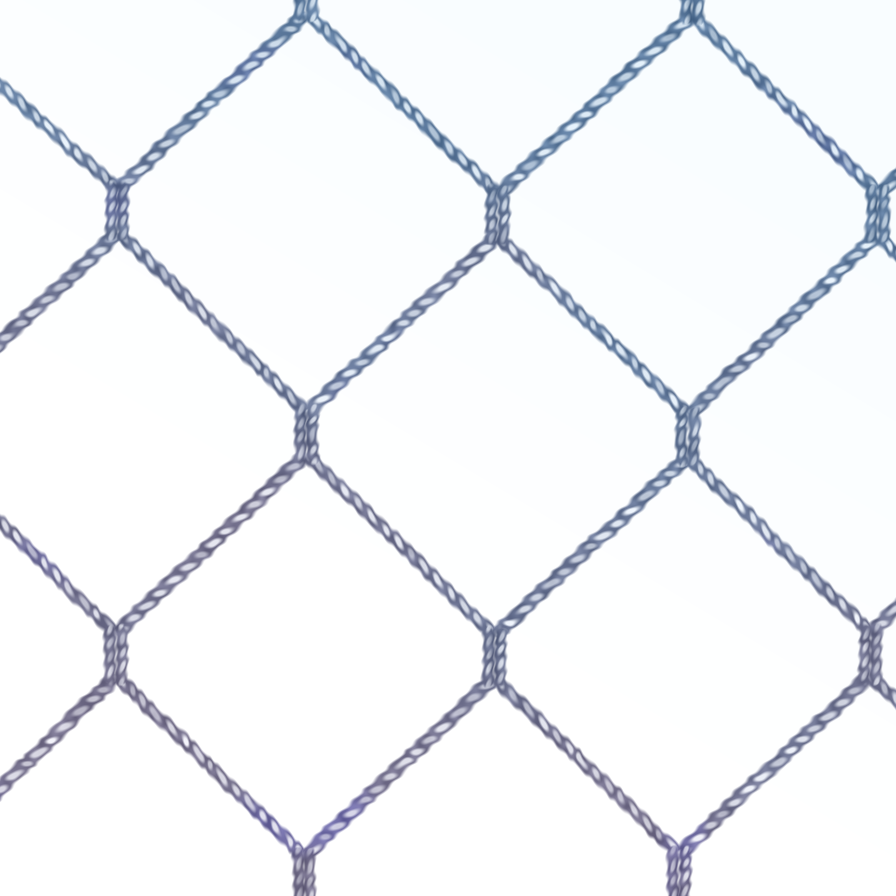
This pattern is drawn by a WebGL 2 fragment shader. Its source:

```glsl
#version 300 es
precision highp float;
uniform vec2 u_resolution;
out vec4 outColor;

const vec2 SPACING = vec2(0.2148, 0.2465);
const vec2 FIRST_KNOT = vec2(0.1276, 0.762);

float hash(vec2 p) {
  vec3 q = fract(vec3(p.xyx) * 0.1031);
  q += dot(q, q.yzx + 33.33);
  return fract((q.x + q.y) * q.z);
}

float noise(vec2 p) {
  vec2 i = floor(p), f = fract(p);
  f = f * f * (3.0 - 2.0 * f);
  return mix(mix(hash(i), hash(i + vec2(1, 0)), f.x),
             mix(hash(i + vec2(0, 1)), hash(i + vec2(1, 1)), f.x), f.y);
}

vec2 knotCentre(vec2 id) {
  vec2 jitter = vec2(hash(id + 40.0), hash(id + 71.0)) - 0.5;
  return FIRST_KNOT + id * SPACING + 0.005 * jitter;
}

// Twisted cord from a to b: x = coverage, y = brightness of its beads
vec2 cord(vec2 p, vec2 a, vec2 b, float halfWidth, float beadLength, float seed) {
  vec2 axis = b - a;
  float len = length(axis);
  vec2 dir = axis / len, q = p - a;
  float along = dot(q, dir);
  float across = dot(q, vec2(-dir.y, dir.x));
  across += 0.0022 * (noise(vec2(along * 35.0, seed * 91.0)) - 0.5);
  float side = across / halfWidth;

  float turn = along / beadLength + 0.4 * side + seed * 7.0
             + 0.5 * noise(vec2(along * 60.0, seed * 53.0));
  float strength = 0.55 + 0.5 * hash(vec2(floor(turn), seed * 97.0));
  vec2 bead = vec2((fract(turn) - 0.5) * 2.3, side * 1.25 + 0.15);
  float glint = strength * (1.0 - smoothstep(0.35, 1.05, length(bead)));

  float bulge = 0.0009 * cos(6.2832 * (turn - 0.5));
  float beyond = max(max(-along, along - len), 0.0);
  float dist = length(vec2(across, beyond)) - halfWidth - bulge;
  float soft = max(0.0022, 0.8 / u_resolution.y);
  return vec2(1.0 - smoothstep(-soft, soft, dist), glint);
}

void main() {
  vec2 uv = gl_FragCoord.xy / u_resolution;

  // Slight narrowing of the net towards the bottom
  vec2 p = uv;
  p.x += 0.03 * (uv.x - 0.3) * (1.0 - uv.y);
  p += 0.0012 * (vec2(noise(uv * 110.0), noise(uv * 110.0 + 37.0)) - 0.5);

  // Pale sky, faintly blue at the upper right
  float skyBlue = smoothstep(0.35, 1.1, 0.45 * uv.x + 0.75 * uv.y);
  vec3 color = mix(vec3(1.0), vec3(0.976, 0.992, 1.0), skyBlue);

  // Cord shades drift from grey violet to steel blue
  float blue = smoothstep(0.2, 0.95, 0.3 * uv.x + 0.75 * uv.y + 0.3 * noise(uv * 7.0) - 0.15);
  vec3 darkCord = mix(vec3(0.44, 0.42, 0.53), vec3(0.34, 0.46, 0.60), blue);
  float violet = smoothstep(0.62, 0.9, noise(uv * 13.0 + 5.0)) * (1.0 - 0.7 * blue);
  darkCord = mix(darkCord, vec3(0.40, 0.39, 0.70), 0.6 * violet);
  darkCord += 0.16 * (noise(uv * 130.0) - 0.4);
  vec3 lightCord = mix(vec3(0.94, 0.94, 0.97), vec3(0.89, 0.94, 0.98), blue);

  vec2 nearest = round((p - FIRST_KNOT) / SPACING);
  for (int j = -1; j <= 1; j++) {
    for (int i = -1; i <= 1; i++) {
      vec2 id = nearest + vec2(i, j);
      if (mod(id.x + id.y, 2.0) > 0.5) continue;
      vec2 centre = knotCentre(id);

      for (float s = -1.0; s < 2.0; s += 2.0) {
        float seed = hash(id + vec2(11.0 + s, 23.0));

        // Diagonal cord up to the neighbouring knot
        vec2 start = centre + vec2(0.006 * s, 0.029);
        vec2 end = knotCentre(id + vec2(s, 1.0)) - vec2(0.006 * s, 0.029);
        vec2 strand = cord(p, start, end, s > 0.0 ? 0.0080 : 0.0070, 0.0205, seed);
        color = mix(color, mix(darkCord, lightCord, strand.y), strand.x);
      }
    }
  }

  // Knots: two cords pressed together, darkest along the seam
  for (int j = -1; j <= 1; j++) {
    for (int i = -1; i <= 1; i++) {
      vec2 id = nearest + vec2(i, j);
      if (mod(id.x + id.y, 2.0) > 0.5) continue;
      vec2 q = p - knotCentre(id);
      float seam = exp(-pow(q.x / 0.0045, 2.0));
      for (float s = -1.0; s < 2.0; s += 2.0) {
        float seed = hash(id + vec2(61.0 + s, 83.0));
        float x = 0.0066 * s;
        vec2 half_ = cord(q, vec2(x, -0.027), vec2(x, 0.027), 0.0064, 0.0165, seed);
        vec3 shade = mix(darkCord, lightCord, 0.85 * half_.y * (1.0 - 0.6 * seam));
        color = mix(color, shade - 0.05 * seam, half_.x);
      }
    }
  }
  outColor = vec4(clamp(color, 0.0, 1.0), 1.0);
}
```
